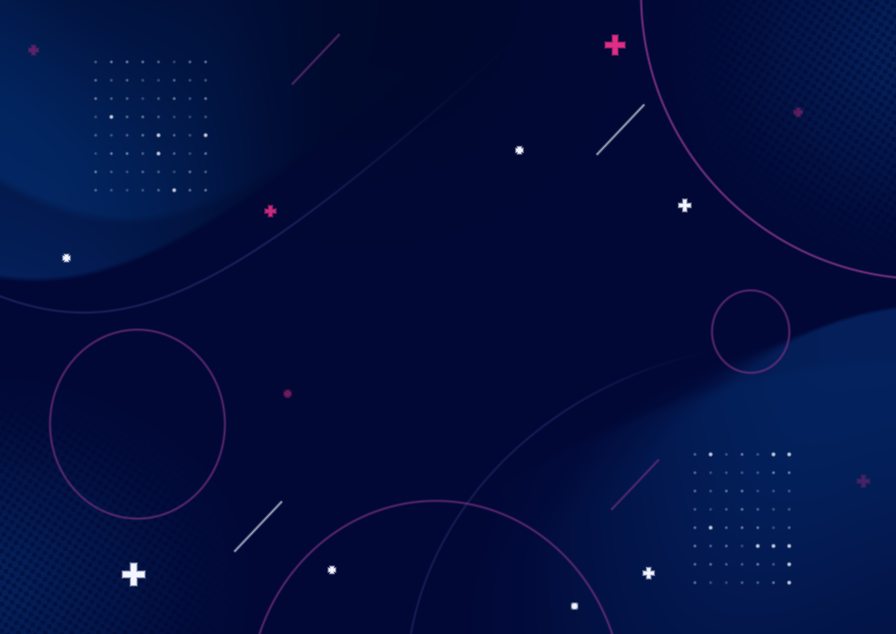
This background is drawn by a WebGL 2 fragment shader. Its source:

```glsl
#version 300 es
precision highp float;
// Abstract navy background with blue waves, thin rings, dot grids, dashes and crosses.
uniform vec2 u_resolution;
out vec4 fragColor;

// Lengths are in canvas heights
const float ASPECT = 1.4144;
const vec3 NAVY = vec3(0.004, 0.03, 0.21);
const vec3 SHADE = vec3(0.0, 0.035, 0.16);
const vec3 BLUE = vec3(0.01, 0.17, 0.42);
const vec3 DEEP_BLUE = vec3(0.015, 0.125, 0.355);
const vec3 PINK = vec3(0.88, 0.18, 0.52);
const vec3 VIOLET = vec3(0.48, 0.19, 0.51);
const vec3 LINE_BLUE = vec3(0.17, 0.2, 0.46);
const vec3 WHITE = vec3(0.95, 0.96, 1.0);
const float LINE_WIDTH = 0.0015;
const float SOFTNESS = 0.0023;
const float MESH_STEP = 0.0165;
const vec2 DOT_STEP = vec2(0.0248, 0.0289);
const vec2 DASH_SPAN = vec2(0.073, 0.077);

// Rings: centre, radii
const vec4 RINGS[4] = vec4[4](
  vec4(1.461, 1.009, 0.449, 0.449), vec4(0.217, 0.331, 0.138, 0.149),
  vec4(1.185, 0.477, 0.061, 0.065), vec4(0.688, -0.108, 0.296, 0.318));
// White crosses: centre, arm length
const vec3 WHITE_CROSSES[7] = vec3[7](
  vec3(0.211, 0.094, 0.018), vec3(1.081, 0.676, 0.010), vec3(0.820, 0.763, 0.006),
  vec3(0.105, 0.593, 0.006), vec3(0.524, 0.101, 0.006), vec3(1.024, 0.096, 0.009),
  vec3(0.907, 0.044, 0.005));
// Pink crosses: centre, arm length, opacity
const vec4 PINK_CROSSES[6] = vec4[6](
  vec4(0.971, 0.929, 0.016, 1.0), vec4(0.427, 0.667, 0.009, 0.9),
  vec4(0.053, 0.921, 0.008, 0.4), vec4(1.260, 0.823, 0.007, 0.4),
  vec4(0.454, 0.379, 0.006, 0.5), vec4(1.363, 0.241, 0.010, 0.3));
// Dashes: lower end, whiteness
const vec3 DASHES[4] = vec3[4](
  vec3(0.462, 0.868, 0.0), vec3(0.943, 0.757, 1.0),
  vec3(0.371, 0.131, 1.0), vec3(0.966, 0.197, 0.0));

float soft;

float hash(vec2 p) {
  return fract(sin(dot(p, vec2(127.1, 311.7))) * 43758.5453);
}

float cover(float d) { return 1.0 - smoothstep(-soft, soft, d); }

float stroke(float d, float halfWidth) { return cover(abs(d) - halfWidth); }

// Distance above a hyperbolic bowl with lowest point at base
float bowl(vec2 p, vec2 base, float bend) {
  float x = p.x - base.x, root = sqrt(bend * bend + x * x);
  return (p.y - base.y - root + bend) / sqrt(1.0 + x * x / (root * root));
}

float ellipse(vec2 p, vec2 centre, vec2 radii) {
  vec2 q = (p - centre) / radii;
  float k = length(q);
  return k * (k - 1.0) / max(length(q / radii), 0.001);
}

float segment(vec2 p, vec2 a, vec2 span) {
  vec2 q = p - a;
  return length(q - span * clamp(dot(q, span) / dot(span, span), 0.0, 1.0));
}

float crossShape(vec2 p, float arm) {
  vec2 q = abs(p);
  return max(max(q.x, q.y) - arm, min(q.x, q.y) - max(arm * 0.3, 0.0035));
}

// Woven halftone of short dark strokes
float mesh(vec2 p) {
  vec2 q = mat2(0.98, -0.2, 0.2, 0.98) * p * 6.2832 / MESH_STEP;
  return smoothstep(-0.3, 0.7, sin(q.x) * sin(q.y));
}

// Dot grid growing up and right from its first dot
float dotGrid(vec2 p, vec2 corner, vec2 count) {
  vec2 g = (p - corner) / DOT_STEP, id = floor(g + 0.5);
  if (any(lessThan(id, vec2(0.0))) || any(greaterThanEqual(id, count))) return 0.0;
  float h = hash(id + corner);
  float bright = step(0.88, h);
  float d = length((g - id) * DOT_STEP) - mix(0.0018, 0.0027, bright);
  return cover(d) * mix(0.25 + 0.3 * h, 0.85, bright);
}

void main() {
  soft = max(SOFTNESS, 0.6 / u_resolution.y);
  vec2 p = gl_FragCoord.xy / u_resolution * vec2(ASPECT, 1.0);

  // Base with a darker top
  vec2 fromTop = p - vec2(0.58, 1.02);
  vec3 col = mix(NAVY, SHADE, 0.9 * exp(-14.0 * dot(fromTop, fromTop)));

  // Upper left waves
  float outer = bowl(p, vec2(0.055, 0.557), 0.368);
  float inner = bowl(p, vec2(0.202, 0.651), 0.3);
  float fadeRight = 1.0 - smoothstep(0.0, 0.54, p.x);
  vec3 wave = mix(SHADE + vec3(0.0, 0.01, 0.03), DEEP_BLUE, fadeRight * exp(-2.5 * max(outer, 0.0)));
  col = mix(col, wave, smoothstep(-0.004, 0.008, outer) * (1.0 - smoothstep(0.3, 0.75, p.x)));
  float innerGlow = fadeRight * (1.0 - smoothstep(0.05, 0.42, inner));
  col = mix(col, BLUE, 0.7 * smoothstep(-0.008, 0.012, inner) * innerGlow);

  // Lower right waves, mirrored bowls
  vec2 flipped = vec2(p.x, -p.y);
  float hill = bowl(flipped, vec2(1.47, -0.518), 0.42);
  float hillInner = bowl(flipped, vec2(1.45, -0.434), 1.0);
  float fadeLeft = smoothstep(0.68, 1.32, p.x);
  float hillBlur = mix(0.06, 0.004, smoothstep(0.95, 1.3, p.x));
  col = mix(col, DEEP_BLUE, smoothstep(-hillBlur, hillBlur, hill) * fadeLeft * (0.95 - 0.6 * smoothstep(0.1, 0.6, hill)));
  col = mix(col, BLUE, 0.3 * smoothstep(-0.01, 0.01, hillInner) * fadeLeft * exp(-3.0 * max(hillInner, 0.0)));

  // Woven corner glows
  float topGlow = 1.0 - smoothstep(0.0, 0.44, length((p - vec2(1.45, 0.92)) * vec2(1.0, 1.1)));
  float lowGlow = 1.0 - smoothstep(0.0, 0.44, length((p - vec2(-0.04, 0.08)) * vec2(0.9, 1.2)));
  float glow = max(topGlow, lowGlow);
  col = mix(col, DEEP_BLUE, glow);
  col = mix(col, NAVY * 0.8, 0.5 * mesh(p) * smoothstep(0.0, 0.25, glow));

  // Long faint curves
  float sweep = stroke(bowl(p, vec2(0.132, 0.507), 0.324), LINE_WIDTH);
  col = mix(col, LINE_BLUE, 0.6 * sweep * (1.0 - smoothstep(0.4, 0.84, p.x)));
  float arc = stroke(ellipse(p, vec2(1.268, -0.085), vec2(0.627, 0.546)), LINE_WIDTH);
  col = mix(col, LINE_BLUE, 0.5 * arc * (1.0 - smoothstep(0.85, 1.15, p.x)));

  // Rings
  for (int i = 0; i < 4; i++) {
    float ring = stroke(ellipse(p, RINGS[i].xy, RINGS[i].zw), LINE_WIDTH);
    col = mix(col, VIOLET, (i == 0 ? 1.0 : 0.75) * ring);
  }

  // Dot grids
  float dots = dotGrid(p, vec2(0.151, 0.7), vec2(8.0)) + dotGrid(p, vec2(1.097, 0.081), vec2(7.0, 8.0));
  col = mix(col, WHITE, dots);

  // Dashes and crosses
  for (int i = 0; i < 4; i++) {
    float dash = stroke(segment(p, DASHES[i].xy, DASH_SPAN), LINE_WIDTH);
    col = mix(col, mix(VIOLET, WHITE, DASHES[i].z), dash * 0.7);
  }
  for (int i = 0; i < 7; i++)
    col = mix(col, WHITE, cover(crossShape(p - WHITE_CROSSES[i].xy, WHITE_CROSSES[i].z)));
  for (int i = 0; i < 6; i++)
    col = mix(col, PINK, PINK_CROSSES[i].w * cover(crossShape(p - PINK_CROSSES[i].xy, PINK_CROSSES[i].z)));

  fragColor = vec4(col, 1.0);
}
```
